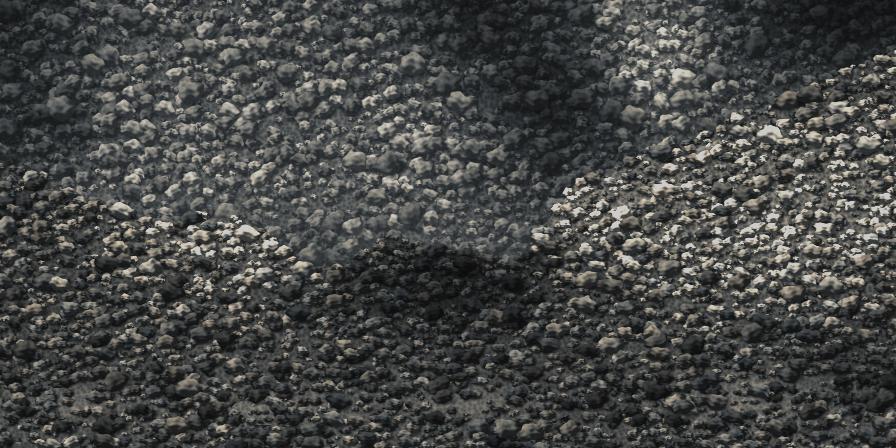
Give the GLSL for this texture, as a Shadertoy shader.

```glsl
// Sunlit volcanic rubble: a hazy far slope behind a nearer, lumpy ridge of stones.
#define SUN normalize(vec3(-0.30, 0.82, 0.46))
#define FAR_TONE 0.43
#define NEAR_TONE 0.45
#define SHADOW 0.50
#define ROUGHNESS 0.30
#define HAZE 0.25
#define HAZE_LEVEL 0.29
#define COOL vec3(0.92, 1.01, 1.06)
#define WARM vec3(1.08, 1.01, 0.90)

vec3 hash3(vec2 c) {
    vec3 q = fract(c.xyx * vec3(0.1031, 0.1030, 0.0973));
    q += dot(q, q.yxz + 33.33);
    return fract((q.xxy + q.yzz) * q.zyx);
}

mat2 turn(float a) {
    return mat2(cos(a), sin(a), -sin(a), cos(a));
}

// Distance to the nearest scattered point
float cellular(vec2 p) {
    vec2 id = floor(p);
    float nearest = 2.0;
    for (int j = -1; j <= 1; j++)
    for (int i = -1; i <= 1; i++) {
        vec2 cell = id + vec2(i, j);
        nearest = min(nearest, length(cell + hash3(cell).xy - p));
    }
    return nearest;
}

float blob(vec2 p, float x, float y, float w, float h) {
    vec2 q = (p - vec2(x, y)) / vec2(w, h);
    return exp(-dot(q, q));
}

// Height of the near ridge: left shoulder, central mound, rising right bank
float ridge(float x) {
    float y = 0.635 - 0.11 * smoothstep(0.0, 0.34, x);
    y -= 0.13 * smoothstep(0.54, 0.71, x);
    float m = (x - 0.89) / 0.14;
    y += 0.080 * exp(-m * m) + 0.03 * smoothstep(0.90, 1.08, x);
    y += 0.16 * smoothstep(1.13, 1.30, x) + 0.41 * max(x - 1.25, 0.0);
    return y - 0.008 + 0.005 * sin(x * 31.0) + 0.004 * sin(x * 73.0 + 1.0);
}

// Broad light and dark areas of each slope
float farTone(vec2 p) {
    float t = FAR_TONE + 0.18 * blob(p, 0.89, 0.68, 0.20, 0.22);
    t += 0.15 * blob(p, 0.43, 0.80, 0.28, 0.22);
    t += 0.40 * blob(p, 1.46, 0.88, 0.13, 0.16);
    t += 0.14 * blob(p, 0.42, 0.59, 0.32, 0.08);
    t += 0.06 * blob(p, 0.95, 0.48, 0.30, 0.08);
    t -= 0.28 * blob(p, 1.25, 0.76, 0.18, 0.18);
    t -= 0.26 * blob(p, 1.05, 0.97, 0.19, 0.13);
    t -= 0.34 * blob(p, 1.90, 0.97, 0.30, 0.14);
    t -= 0.22 * blob(p, 0.03, 0.93, 0.20, 0.18);
    return max(t - 0.15 * blob(p, 0.08, 0.70, 0.15, 0.10), 0.09);
}

float nearTone(vec2 p) {
    float t = NEAR_TONE + 0.26 * blob(p, 1.75, 0.53, 0.36, 0.22);
    t += 0.28 * blob(p, 1.30, 0.55, 0.17, 0.10);
    t += 0.22 * blob(p, 0.48, 0.47, 0.28, 0.08);
    t -= 0.29 * blob(p, 1.00, 0.38, 0.25, 0.13);
    t -= 0.13 * blob(p, 1.20, 0.12, 0.60, 0.18);
    t -= 0.20 * blob(p, 1.95, 0.20, 0.25, 0.15);
    t -= 0.12 * blob(p, 0.10, 0.15, 0.40, 0.18);
    return max(t - 0.12 * blob(p, 0.08, 0.50, 0.20, 0.10), 0.10);
}

// Paints one layer of stones, upper rows first; x is brightness, y is warmth
vec2 rocks(vec2 surface, vec2 p, float scale, float keep, float tone, bool isNear) {
    vec2 stretch = scale * vec2(1.0, isNear ? 1.25 : 1.05);
    float slant = 0.6 * sin(scale);
    vec2 g = turn(slant) * (p * stretch), id = floor(g);
    for (int j = 1; j >= -1; j--)
    for (int i = -1; i <= 1; i++) {
        vec2 cell = id + vec2(i, j);
        vec3 h = hash3(cell + scale * 7.0 + 200.0);
        vec3 k = hash3(cell.yx + scale * 3.0 + 391.0);
        vec2 centre = cell + 0.5 + 0.85 * (h.xy - 0.5);
        vec2 place = turn(-slant) * centre / stretch;
        if (h.z > keep || (isNear && place.y > ridge(place.x))) continue;

        // Lumpy, tilted outline
        float radius = mix(0.40, 0.70, k.x * k.x);
        vec2 d = turn(k.y - 0.5 - slant) * (g - centre) / radius;
        d.y *= mix(1.0, 1.35, h.x);
        d += 0.10 * sin(d.yx * 3.5 + k.xy * 30.0) + 0.05 * sin(d.yx * 8.0 + k.yz * 40.0);
        float r = length(d);
        float soft = 1.5 * scale / (radius * iResolution.y);
        float cover = 1.0 - smoothstep(1.0 - soft, 1.0 + 0.2 * soft, r);

        // Contact shadow, then the lit face
        surface.x *= 1.0 - SHADOW * (1.0 - smoothstep(0.7, 1.3, length(d - vec2(0.12, -0.22))));
        vec2 bump = sin(d.yx * 6.0 + k.zx * 25.0) + 0.6 * sin(d * 11.0 + k.yz * 35.0);
        vec3 n = normalize(vec3(d + ROUGHNESS * bump, sqrt(max(1.0 - r * r, 0.06))));
        float lit = max(dot(n, SUN), 0.0);
        float albedo = tone * (isNear ? mix(0.42, 1.45, k.z) : mix(0.60, 1.30, k.z));
        surface = mix(surface, vec2(albedo * (0.25 + 1.10 * lit), h.y), cover);
    }
    return surface;
}

void mainImage(out vec4 fragColor, in vec2 fragCoord) {
    vec2 p = fragCoord / iResolution.y;
    float crest = ridge(p.x);
    float grain = cellular(p * 110.0);
    vec2 surface = vec2(0.2, 0.3);

    // Far slope, veiled in cool haze that thickens downhill
    if (p.y > crest - 0.08) {
        float tone = farTone(p);
        surface = vec2(tone * (0.44 + 0.3 * grain), 0.3);
        surface = rocks(surface, p, 45.0, 0.85, tone, false);
        surface = rocks(surface, p, 28.0, 0.85, tone, false);
        surface = rocks(surface, p, 22.0, 0.40, tone, false);
        float veil = HAZE + 0.2 * (1.0 - smoothstep(0.42, 0.62, p.y));
        surface = vec2(mix(surface.x, HAZE_LEVEL * (0.25 + 1.4 * tone), veil), surface.y * 0.2);
    }

    // Near slope: dusty ground, pebbles, stones and dark boulders
    if (p.y < crest + 0.08) {
        float tone = nearTone(p);
        float low = 1.0 - smoothstep(0.08, 0.45, p.y);
        float dust = blob(p, 1.68, 0.11, 0.20, 0.06) + blob(p, 1.04, 0.10, 0.15, 0.04);
        dust += blob(p, 0.60, 0.09, 0.15, 0.04) + blob(p, 0.15, 0.10, 0.15, 0.04);
        float ground = tone * (0.42 + 0.3 * grain) + 0.12 * dust + 0.07 * low;
        surface = mix(surface, vec2(ground, 0.5), 1.0 - smoothstep(crest - 0.010, crest, p.y));
        surface = rocks(surface, p, 49.0, 0.80 - 0.35 * dust, tone, true);
        surface = rocks(surface, p, 31.0, 0.78 - 0.35 * dust, tone, true);
        surface = rocks(surface, p, 23.0, 0.32 + 0.12 * low, tone * (0.98 - 0.22 * low), true);
    }

    // Pitted grain and sun-warmed highlights
    float level = surface.x * (0.86 + 0.28 * grain) + 0.03;
    float warmth = clamp(0.5 * surface.y + smoothstep(0.15, 0.6, level) * 0.7, 0.0, 1.0);
    fragColor = vec4(clamp(level * mix(COOL, WARM, warmth), 0.0, 0.80), 1.0);
}
```
